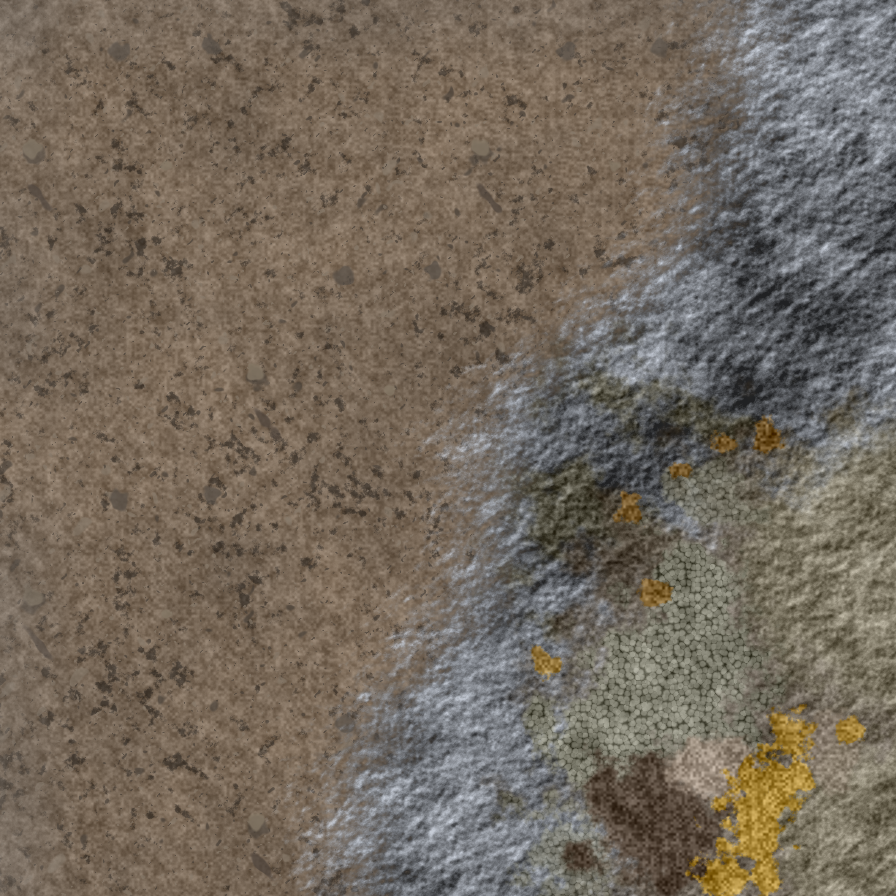
Write a Shadertoy shader that draws this texture.

```glsl
float hash(vec2 p) { return fract(sin(dot(p, vec2(127.1, 311.7))) * 43758.5453); }

float noise(vec2 p) {
    vec2 i = floor(p), f = fract(p);
    f = f * f * (3. - 2. * f);
    return mix(mix(hash(i), hash(i + vec2(1, 0)), f.x),
               mix(hash(i + vec2(0, 1)), hash(i + vec2(1, 1)), f.x), f.y);
}

// Layered noise centred on zero
float fbm(vec2 p) {
    float sum = 0., amp = .5;
    for (int i = 0; i < 5; i++) {
        p = mat2(.8, .6, -.6, .8) * p + 7.3;
        sum += amp * (noise(p) - .5);
        p *= 2.;
        amp *= .6;
    }
    return sum;
}

// Nearest scattered point: distance and random id
vec2 cells(vec2 p) {
    vec2 best = vec2(9, 0);
    for (int y = -1; y <= 1; y++)
    for (int x = -1; x <= 1; x++) {
        vec2 c = floor(p) + vec2(x, y);
        float d = length(c + .1 + .8 * vec2(hash(c), hash(c + 19.7)) - p);
        if (d < best.x) best = vec2(d, hash(c + 41.3));
    }
    return best;
}

// Ellipse mask with a ragged border
float blob(vec2 p, vec2 centre, vec2 radius, float ragged) {
    return 1. - smoothstep(.75, 1.15, length((p - centre) / radius) + ragged);
}

// Offset to the closest copy on the diagonal soil lattice
vec2 latticeOffset(vec2 p, vec2 centre) {
    vec2 d = p - centre, k = vec2(d.x + d.y, d.x - d.y) * 2.;
    k -= floor(k + .5);
    return vec2(k.x + k.y, k.x - k.y) * .25;
}

float stone(vec2 p, vec2 centre, float radius) {
    return blob(latticeOffset(p, centre), vec2(0), vec2(radius), .7 * noise(p * 140.) - .35);
}

vec3 soil(vec2 p) {
    float fine = fbm(p * 95.);
    vec3 col = vec3(.485, .418, .35) * (1. + .2 * fbm(p * 8.) + .12 * fbm(p * 30.));
    col += .2 * fine + .13 * (noise(p * 330.) - .5);

    // Crumbly dark stains
    vec2 a = latticeOffset(p, vec2(.26, .86)), b = latticeOffset(p, vec2(.13, .73));
    float stain = exp(-260. * dot(a, a)) + exp(-260. * dot(b, b));
    col *= 1. - .08 * stain;
    col *= 1. - .4 * smoothstep(.14, .36, fbm(p * 85. + 5.) + .3 * fbm(p * 14.) + .1 * stain);

    // Grit in three sizes
    for (float size = 36.; size < 150.; size *= 2.) {
        vec2 g = cells(p * size + .6 * noise(p * size * 2.));
        float grit = step(.78, g.y) * (1. - smoothstep(.08, .2, g.x + .8 * (.9 - g.y)));
        vec3 tint = mix(vec3(.27, .24, .21), vec3(.53, .48, .42), step(.94, g.y));
        col = mix(col, tint, .65 * grit);
    }

    // Larger stones and a slanted twig
    col = mix(col, vec3(.33, .3, .27), .7 * max(stone(p, vec2(.235, .947), .01), stone(p, vec2(.384, .692), .011)));
    col = mix(col, vec3(.28, .25, .22), .6 * stone(p, vec2(.287, .578), .012));
    col = mix(col, vec3(.52, .47, .4), .8 * max(stone(p, vec2(.286, .584), .01), stone(p, vec2(.185, .815), .006)));
    vec2 t = mat2(.62, .78, -.78, .62) * latticeOffset(p, vec2(.295, .53));
    col = mix(col, vec3(.29, .25, .22), .7 * blob(t, vec2(0), vec2(.025, .006), .9 * noise(p * 90.) - .3));

    // Dusty grey borders
    float dust = smoothstep(.12, 0., p.x) * noise(p * 6. + 2.) + .5 * smoothstep(.9, 1., p.y);
    return mix(col, vec3(.46, .43, .4) + .3 * fine, .55 * min(dust, 1.));
}

float relief(vec2 p) {
    p = mat2(.85, -.5, .5, .85) * p;
    return .7 * fbm(p * vec2(24, 38)) + .6 * fbm(p * vec2(70, 105));
}

void mainImage(out vec4 fragColor, in vec2 fragCoord) {
    vec2 p = fragCoord / iResolution.xy;
    float rough = fbm(p * 30.), grain = noise(p * 320.) - .5;
    float shade = clamp(.85 * (relief(p) - relief(p + vec2(-.003, .004))), -.27, .27);

    // Blue-grey rock with a dark diagonal hollow
    float tone = .47 + .3 * fbm(p * 9. + 3.) + .3 * rough + shade + .14 * grain;
    float across = (p.y - .83 * p.x + .12) / .09;
    tone -= .13 * exp(-across * across) * smoothstep(.45, .65, p.x);
    tone -= .1 * max(blob(p, vec2(.95, .78), vec2(.16, .06), rough), blob(p, vec2(.77, .8), vec2(.05, .1), rough));
    vec3 col = clamp(tone, .13, .8) * vec3(.97, 1, 1.05);

    // Olive moss around the hollow
    float moss = blob(p, vec2(.72, .42), vec2(.17, .2), rough) * smoothstep(-.08, .2, fbm(p * 20. + 9.));
    col = mix(col, vec3(.31, .29, .21) + .7 * shade + .2 * grain, .75 * moss);

    // Weathered ground and pale stones
    float ground = blob(p, vec2(.88, .18), vec2(.28, .3), .8 * rough);
    col = mix(col, vec3(.4, .36, .31) + .4 * rough + .5 * shade + .2 * grain, .9 * ground);
    float pale = max(blob(p, vec2(1, .365), vec2(.175, .165), .6 * rough),
                     blob(p, vec2(1, .06), vec2(.14, .13), .9 * rough));
    col = mix(col, vec3(.51, .485, .41) + .3 * rough + .75 * shade + .16 * grain, .92 * pale);

    // Crusty grey-green lichen
    float crust = max(blob(p, vec2(.745, .235), vec2(.1, .085), 1.6 * rough),
                      blob(p, vec2(.78, .335), vec2(.045, .065), 1.6 * rough));
    crust = max(crust, blob(p, vec2(.67, .17), vec2(.085, .06), 1.8 * rough));
    crust = max(crust, .7 * max(blob(p, vec2(.78, .44), vec2(.05, .035), 2.5 * rough),
                                blob(p, vec2(.645, .06), vec2(.06), 2.5 * rough)));
    vec2 flake = cells(p * 165. + rough);
    vec3 flakeCol = vec3(.56, .56, .5) + .14 * (flake.y - .5) + .3 * rough + .1 * grain;
    col = mix(col, flakeCol - .28 * smoothstep(.35, .85, flake.x), .9 * crust);

    // Brown and pinkish patches
    float brown = blob(p, vec2(.73, .085), vec2(.085, .068), 1.6 * rough);
    col = mix(col, vec3(.34, .28, .23) + .25 * (grain + rough), .92 * brown);
    float pink = max(blob(p, vec2(.79, .14), vec2(.042, .037), 1.6 * rough),
                     .6 * blob(p, vec2(.93, .16), vec2(.035, .04), 1.8 * rough));
    col = mix(col, vec3(.64, .58, .52) + .3 * (rough + grain), .9 * pink);

    // Yellow lichen colonies: centre and size
    vec3 colonies[12] = vec3[12](
        vec3(.867, .125, .04), vec3(.835, .075, .038), vec3(.808, .017, .032), vec3(.856, .018, .019),
        vec3(.952, .182, .014), vec3(.885, .18, .024), vec3(.733, .34, .014), vec3(.807, .506, .015),
        vec3(.857, .512, .017), vec3(.762, .474, .011), vec3(.607, .26, .015), vec3(.704, .431, .014));
    float yellow = 0., ragged = 2. * fbm(p * 60.);
    for (int i = 0; i < 12; i++)
        yellow = max(yellow, blob(p, colonies[i].xy, vec2(colonies[i].z), ragged));
    vec3 gold = mix(vec3(.68, .53, .17), vec3(.5, .37, .17), smoothstep(.1, .4, p.y));
    col = mix(col, gold + .35 * (grain + rough), .85 * yellow);

    // Soil drifting over the rock
    float edge = .385 + .15 * smoothstep(.1, .42, p.y) + .235 * smoothstep(.5, .78, p.y)
               + .04 * smoothstep(.75, 1., p.y);
    float rock = smoothstep(-.07, .07, p.x - edge + .08 * rough + .2 * shade);
    fragColor = vec4(clamp(mix(soil(p), col, rock), 0., 1.), 1);
}
```
